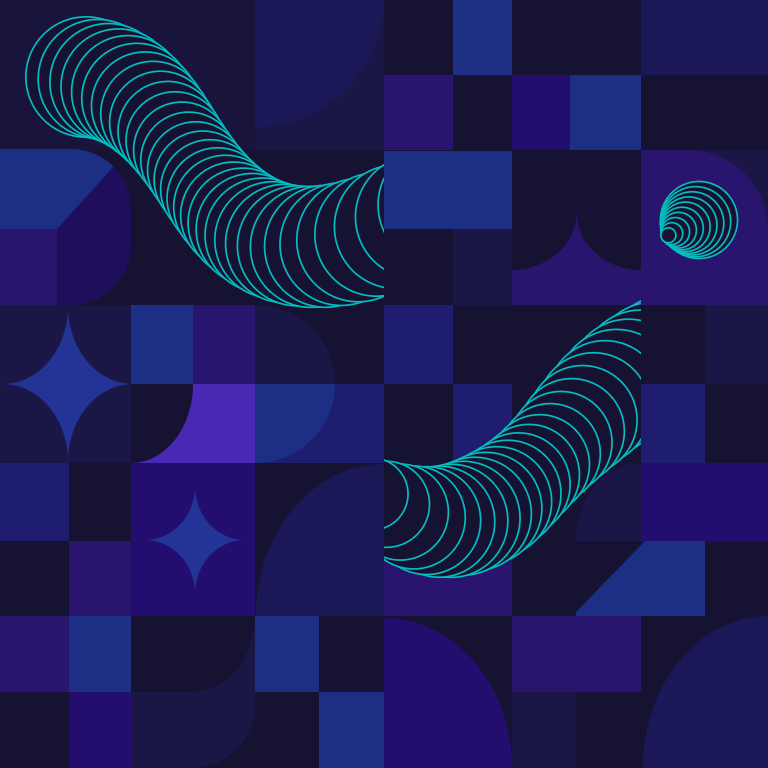
Reproduce this background procedurally as a WebGL 2 fragment shader.

```glsl
#version 300 es
precision highp float;
// Dark geometric mosaic of tiles, quarter ovals and four-point stars,
// crossed by ribbed teal tubes. Shapes are distance functions painted back to
// front; each tube is a chain of outlined discs moved along a Bezier curve.
uniform vec2 u_resolution;
out vec4 fragColor;

const vec3 INK = vec3(.087, .070, .197);
const vec3 DUSK = vec3(.100, .085, .275);
const vec3 NAVY = vec3(.107, .095, .345);
const vec3 INDIGO = vec3(.120, .112, .440);
const vec3 BLUE = vec3(.110, .185, .520);
const vec3 VIOLET = vec3(.160, .078, .430);
const vec3 ULTRA = vec3(.137, .050, .430);
const vec3 PURPLE = vec3(.285, .160, .700);
const vec3 STAR = vec3(.140, .205, .590);
const vec3 TEAL = vec3(.020, .740, .750);

vec2 p;         // position, 768 units across the canvas, y downward
float softness; // edge width in the same units
vec3 color;

void paint(vec3 c, float d) {
  color = mix(color, c, clamp(.5 - d / softness, 0., 1.));
}

float box(float left, float top, float right, float bottom) {
  vec2 d = max(vec2(left, top) - p, p - vec2(right, bottom));
  return max(d.x, d.y);
}

float roundBox(vec2 center, vec2 halfSize, float radius) {
  return length(max(abs(p - center) - halfSize + radius, 0.)) - radius;
}

float oval(vec2 center, vec2 radii) {
  return (length((p - center) / radii) - 1.) * min(radii.x, radii.y);
}

float star(vec2 center, vec2 radii) {
  vec2 q = abs(p - center), over = q - radii;
  float hollow = (1. - length(over / radii)) * min(radii.x, radii.y);
  return max(hollow, max(over.x, over.y));
}

void ring(vec2 center, float radius, float clip) {
  float d = length(p - center) - radius;
  paint(INK, max(d, clip));
  paint(TEAL, max(abs(d) - .85, clip));
}

vec2 bezier(vec2 a, vec2 b, vec2 c, vec2 d, float t) {
  float s = 1. - t;
  return s * s * s * a + 3. * s * s * t * b + 3. * s * t * t * c + t * t * t * d;
}

void plainTiles() {
  paint(mix(INK, DUSK, .5), box(0., 0., 255., 150.));
  paint(DUSK, min(box(255., 0., 384., 150.), box(641., 150., 768., 305.)));
  paint(DUSK, min(box(453., 229., 512., 305.), box(0., 305., 131., 463.)));
  paint(DUSK, min(box(705., 305., 768., 384.), box(512., 692., 576., 768.)));
  paint(NAVY, box(641., 0., 768., 75.));
  paint(BLUE, min(box(453., 0., 512., 75.), box(570., 75., 641., 150.)));
  paint(BLUE, min(box(384., 151., 512., 229.), box(131., 305., 193., 384.)));
  paint(BLUE, min(box(255., 616., 319., 692.), box(319., 692., 384., 768.)));
  paint(BLUE, box(69., 616., 131., 692.));
  paint(INDIGO, min(box(255., 384., 384., 463.), box(384., 305., 453., 384.)));
  paint(INDIGO, min(box(453., 384., 512., 463.), box(641., 384., 705., 463.)));
  paint(INDIGO, box(0., 463., 69., 541.));
  paint(VIOLET, min(box(384., 75., 453., 150.), box(193., 305., 255., 384.)));
  paint(VIOLET, min(box(69., 541., 131., 616.), box(384., 541., 512., 616.)));
  paint(VIOLET, min(box(0., 616., 69., 692.), box(512., 616., 641., 692.)));
  paint(ULTRA, min(box(512., 75., 570., 150.), box(131., 463., 255., 616.)));
  paint(ULTRA, min(box(641., 463., 768., 541.), box(69., 692., 131., 768.)));
}

void curvedTiles() {
  // Quarter ovals and the half oval
  paint(NAVY, max(box(255., 0., 384., 150.), oval(vec2(255, 0), vec2(129, 127))));
  paint(NAVY, max(box(255., 463., 384., 616.), oval(vec2(384, 616), vec2(128, 152))));
  paint(NAVY, max(box(641., 616., 768., 768.), oval(vec2(768), vec2(125, 152))));
  paint(ULTRA, max(box(384., 616., 512., 768.), oval(vec2(384, 768), vec2(128, 150))));
  float halfOval = oval(vec2(255, 384), vec2(80, 79));
  paint(DUSK, max(box(255., 305., 384., 384.), halfOval));
  paint(BLUE, max(box(255., 384., 384., 463.), halfOval));
  // Hollowed corners, leaf and spike
  paint(PURPLE, max(box(131., 384., 255., 463.), -oval(vec2(131, 384), vec2(62, 79))));
  paint(DUSK, max(box(191., 616., 255., 692.), -oval(vec2(191, 616), vec2(64, 76))));
  paint(DUSK, max(box(131., 692., 255., 768.), roundBox(vec2(55, 668), vec2(200, 100), 64.)));
  vec2 mirrored = vec2(abs(p.x - 576.5), p.y);
  float scoop = (1. - length((mirrored - vec2(64.5, 212)) / vec2(64.5, 58))) * 58.;
  paint(VIOLET, max(box(512., 212., 641., 305.), scoop));
  // Rounded tiles with diagonal facets
  float shell = max(box(0., 149., 131., 305.), roundBox(vec2(16, 227), vec2(115, 78), 60.));
  paint(mix(ULTRA, INK, .3), shell);
  paint(VIOLET, box(0., 229., 57., 305.));
  paint(BLUE, max(max(shell, p.y - 229.), dot(p - vec2(57, 229), vec2(.74, .67))));
  paint(VIOLET, max(box(641., 150., 768., 305.), roundBox(vec2(600, 350), vec2(168, 200), 80.)));
  paint(DUSK, max(box(576., 463., 641., 541.), oval(vec2(641, 541), vec2(65, 78))));
  paint(BLUE, max(box(576., 541., 705., 616.), dot(vec2(576, 612) - p, vec2(.72, .7))));
  paint(STAR, min(star(vec2(68, 384), vec2(65, 78)), star(vec2(195, 540), vec2(50, 54))));
}

void tubes() {
  for (float t = 0.; t < 1.01; t += 1. / 32.) {
    vec2 c = bezier(vec2(86, 77), vec2(215, 90), vec2(190, 345), vec2(440, 205), t);
    ring(c, 62. - 14. * exp(-14. * (t - .38) * (t - .38)), p.x - 384.);
  }
  for (float t = 1.; t > -.01; t -= 1. / 26.) {
    vec2 c = bezier(vec2(372, 494), vec2(500, 595), vec2(560, 390), vec2(680, 350), t);
    float radius = 60. - 24. * exp(-9. * t) - 10. * exp(-30. * (t - .55) * (t - .55));
    ring(c, radius, max(384. - p.x, p.x - 641.));
  }
  // Nested rings gathered toward the lower left
  for (float t = 1.; t > 0.; t -= .1)
    ring(mix(vec2(665, 237), vec2(699, 220), t), mix(4., 38.5, t), -9.);
}

void main() {
  vec2 uv = gl_FragCoord.xy / u_resolution;
  p = vec2(uv.x, 1. - uv.y) * 768.;
  softness = 768. / min(u_resolution.x, u_resolution.y);
  color = INK;
  plainTiles();
  curvedTiles();
  tubes();
  fragColor = vec4(color, 1);
}
```
